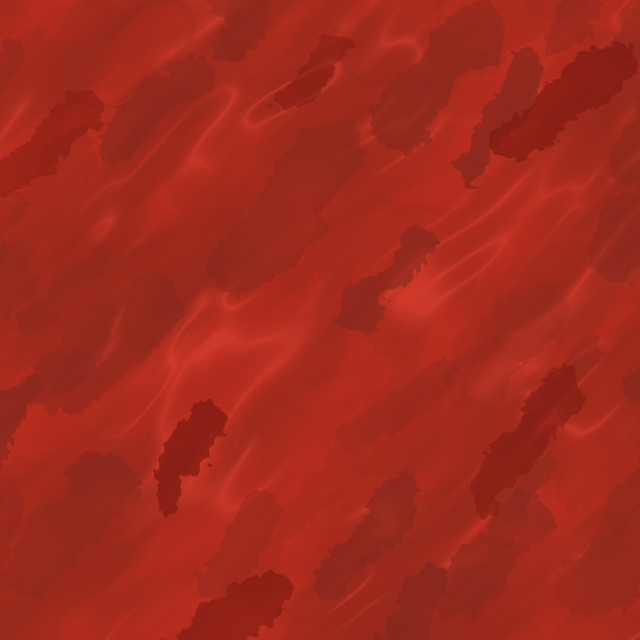
Write a Shadertoy shader that draws this texture.

```glsl
// Red painted surface: soft diagonal washes and bright streaks made from
// stretched noise, covered by translucent brush dabs with ragged edges.
// Dabs are capsules scattered on jittered grids, one grid per paint layer.

const float STROKE_ANGLE = 0.87;
const float EDGE_SOFTNESS = 0.0015;
const vec3 WASH_DEEP = vec3(0.600, 0.160, 0.108);
const vec3 WASH_WARM = vec3(0.705, 0.172, 0.115);
const vec3 STREAK_LIGHT = vec3(0.82, 0.23, 0.17);
const vec3 DAB_BROWN = vec3(0.535, 0.155, 0.112);
const vec3 DAB_DARK = vec3(0.500, 0.105, 0.070);

float hash(vec2 p) {
    return fract(sin(dot(p, vec2(127.1, 311.7))) * 43758.5453);
}

float noise(vec2 p) {
    vec2 i = floor(p);
    vec2 f = fract(p);
    f = f * f * (3.0 - 2.0 * f);
    float low = mix(hash(i), hash(i + vec2(1, 0)), f.x);
    float high = mix(hash(i + vec2(0, 1)), hash(i + vec2(1, 1)), f.x);
    return mix(low, high, f.y);
}

float fbm(vec2 p) {
    float sum = 0.0;
    float gain = 0.53;
    for (int i = 0; i < 4; i++) {
        sum += gain * noise(p);
        p = p * 2.03 + 17.3;
        gain *= 0.5;
    }
    return sum;
}

// Coordinates whose x axis runs along the given angle
vec2 alongAngle(vec2 p, float angle) {
    float c = cos(angle);
    float s = sin(angle);
    return vec2(c * p.x + s * p.y, c * p.y - s * p.x);
}

float capsule(vec2 p, float halfLength, float radius) {
    p.x -= clamp(p.x, -halfLength, halfLength);
    return length(p) - radius;
}

vec2 wobble(vec2 p, float frequency) {
    return vec2(noise(p * frequency + 9.0), noise(p * frequency + 77.0)) - 0.5;
}

// Small bristle wobble that makes dab outlines crumble
vec2 bristle(vec2 p) {
    return 0.030 * wobble(p, 22.0) + 0.012 * wobble(p, 85.0) + 0.010 * wobble(p, 150.0);
}

// Dab coverage in x, faint outline in y; size is (half length, radius)
vec2 dabs(vec2 p, float cells, vec2 size, float chance, float seed) {
    vec2 result = vec2(0.0);
    vec2 home = floor(p * cells);
    for (int j = -1; j <= 1; j++) {
        for (int i = -1; i <= 1; i++) {
            vec2 cell = home + vec2(i, j);
            vec2 key = cell + seed;
            vec2 jitter = vec2(hash(key + 3.1), hash(key + 7.7));
            vec2 center = (cell + 0.15 + 0.7 * jitter) / cells;
            float angle = STROKE_ANGLE + 0.5 * (hash(key + 11.3) - 0.5);
            vec2 scale = size * mix(0.7, 1.25, hash(key + 19.9));
            float d = capsule(alongAngle(p - center, angle), scale.x, scale.y);
            float present = step(hash(key + 23.7), chance);
            float opacity = present * mix(0.5, 1.0, hash(key + 31.1));
            float cover = 1.0 - smoothstep(-EDGE_SOFTNESS, EDGE_SOFTNESS, d);
            float rim = exp(-pow((d - 0.014) / 0.006, 2.0));
            result = max(result, opacity * vec2(cover, rim));
        }
    }
    return result;
}

// Short ridges that fade in and out along the stroke direction
float streaks(vec2 q, vec2 frequency, float sharpness) {
    float ridge = 1.0 - abs(2.0 * noise(q * frequency) - 1.0);
    float presence = smoothstep(0.52, 0.85, noise(q * vec2(7.0, 11.0) + 40.0));
    return pow(ridge, sharpness) * presence;
}

void mainImage(out vec4 fragColor, in vec2 fragCoord) {
    vec2 p = fragCoord / iResolution.y;

    // Gently bent stroke space
    vec2 q = alongAngle(p + 0.045 * wobble(p, 5.0), STROKE_ANGLE - 0.08);
    vec2 ragged = p + bristle(p);
    vec2 raggedAlong = alongAngle(ragged, STROKE_ANGLE);

    // Background wash with faint overlapping paint skins
    float wash = smoothstep(0.28, 0.75, fbm(q * vec2(4.0, 11.0) + 8.0));
    vec3 color = mix(WASH_DEEP, WASH_WARM, wash);
    float skin = smoothstep(0.49, 0.51, noise(raggedAlong * vec2(6.0, 13.0) + 21.0));
    color = mix(color, WASH_DEEP, 0.35 * skin);

    // Bright wet streaks
    float shine = 0.75 * streaks(q, vec2(6.0, 19.0), 5.0);
    shine += 0.75 * streaks(q + 3.7, vec2(8.0, 32.0), 7.0);
    color = mix(color, STREAK_LIGHT, min(shine, 0.85));

    // Translucent brown dabs, unevenly loaded with paint
    float load = mix(0.5, 1.0, smoothstep(0.25, 0.65, fbm(p * 6.0 + 13.0)));
    vec2 broad = dabs(ragged, 3.6, vec2(0.090, 0.046), 0.75, 12.0);
    vec2 slim = dabs(ragged + 0.37, 4.6, vec2(0.075, 0.024), 0.70, 45.0);
    color = mix(color, DAB_BROWN, 0.78 * broad.x * load);
    color = mix(color, DAB_BROWN, 0.88 * slim.x * load);
    float outline = dabs(p + 0.2 * bristle(p), 4.0, vec2(0.055, 0.030), 0.45, 83.0).y;
    color = mix(color, DAB_BROWN, 0.45 * outline * load);

    // Sparse opaque dark dabs on top
    float dark = dabs(ragged + 0.61, 3.8, vec2(0.082, 0.029), 0.36, 64.0).x;
    color = mix(color, DAB_DARK, dark * mix(0.75, 1.0, load));

    // Fine tonal drift inside the paint
    color *= 0.965 + 0.07 * fbm(q * vec2(14.0, 48.0));
    fragColor = vec4(color, 1.0);
}
```
